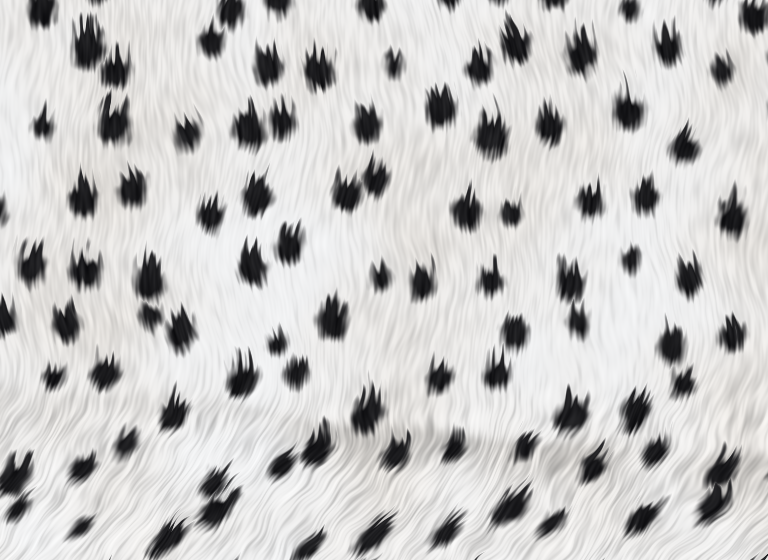
Reproduce this texture procedurally as a WebGL 2 fragment shader.

```glsl
#version 300 es
precision highp float;

uniform vec2 u_resolution;
out vec4 fragColor;

vec2 hash2(vec2 p) {
    vec3 q = fract(p.xyx * vec3(0.1031, 0.1030, 0.0973));
    q += dot(q, q.yzx + 33.33);
    return fract((q.xx + q.yz) * q.zy);
}

float corner(vec2 cell, vec2 offset) {
    float angle = 6.2832 * hash2(cell + 57.0).x;
    return dot(vec2(cos(angle), sin(angle)), offset);
}

float gradientNoise(vec2 p) {
    vec2 i = floor(p), f = fract(p);
    vec2 u = f * f * f * (f * (f * 6.0 - 15.0) + 10.0);
    vec2 e = vec2(1.0, 0.0);
    return mix(mix(corner(i, f), corner(i + e, f - e), u.x),
               mix(corner(i + e.yx, f - e.yx), corner(i + 1.0, f - 1.0), u.x), u.y);
}

// Signed distance to scattered oval spots whose upper ends fray into bristles
float spotDistance(vec2 p, float bristle, float lean) {
    const float spacing = 0.118;
    float nearest = 1.0;
    float wobble = gradientNoise(p * 38.0);
    for (int j = -1; j <= 1; j++) {
        float row = floor(p.y / spacing) + float(j);
        float stagger = 0.5 * mod(row, 2.0);
        for (int i = -1; i <= 1; i++) {
            vec2 cell = vec2(floor(p.x / spacing - stagger) + float(i), row);
            vec2 jitter = 0.5 + 0.7 * (hash2(cell + 11.0) - 0.5);
            vec2 delta = p - spacing * (cell + vec2(stagger, 0.0) + jitter);
            vec2 trait = hash2(cell + 83.0);
            float radius = mix(0.017, 0.030, sqrt(trait.x));
            delta.x -= lean * delta.y;
            float tip = smoothstep(-0.4, 1.0, delta.y / radius);
            delta.y -= radius * (0.2 + 1.0 * tip) * bristle;
            float d = length(delta / vec2(1.0, 1.12 + 0.2 * trait.y)) - radius * (1.0 + 0.22 * wobble);
            nearest = min(nearest, trait.y > 0.05 ? d : 1.0);
        }
    }
    return nearest;
}

void main() {
    vec2 p = gl_FragCoord.xy / u_resolution.y;

    // Hair flow: upright above, combed sideways towards the bottom
    float depth = max(0.38 - p.y, 0.0);
    float ruffled = smoothstep(0.02, 0.16, depth);
    vec2 hair = p;
    hair.x += 1.2 * depth * depth - 0.05 * gradientNoise(p * 4.5 + 3.0);
    hair.x -= 0.012 * (0.4 + ruffled) * gradientNoise(p * 17.0);

    // Strands from fine hairs to tufts
    float fine = gradientNoise(hair * vec2(170.0, 22.0));
    float bristle = gradientNoise(hair * vec2(105.0, 14.0) + 9.0);
    float tuft = gradientNoise(hair * vec2(46.0, 11.0) + 31.0);

    // Folds and soft shading of the pile
    float fold = 0.19 + 0.11 * exp(-2.5 * p.x * p.x) + 0.05 * gradientNoise(p * 3.0 + 7.0);
    float below = p.y - fold;
    float crease = exp(-pow(below / (below > 0.0 ? 0.018 : 0.055), 2.0));
    crease *= 0.65 + 0.9 * gradientNoise(p * vec2(4.0, 2.0) + 19.0);
    float cloud = gradientNoise(p * vec2(3.2, 2.0) + 41.0) + 0.5 * gradientNoise(p * 8.0);

    float tone = 0.918 + 0.09 * cloud - 0.15 * crease;
    tone += mix(0.09, 0.16, ruffled) * fine + mix(0.07, 0.15, ruffled) * bristle;
    tone += mix(0.03, 0.11, ruffled) * tuft;
    tone = min(tone, 0.93 + 0.35 * (tone - 0.93));
    float warmth = clamp(0.35 - cloud + 0.5 * crease, 0.0, 1.0);
    vec3 coat = tone * mix(vec3(0.997, 1.0, 1.004), vec3(1.012, 0.998, 0.98), warmth);

    // Dark spots with a faint sheen along the hairs
    float d = spotDistance(p, 1.5 * bristle + 0.9 * fine, 2.0 * depth);
    float ink = 1.0 - smoothstep(-0.012, 0.008, d + 0.005 * fine);
    vec3 black = vec3(0.10, 0.10, 0.11) + 0.07 * (fine + bristle);
    fragColor = vec4(clamp(mix(coat, black, ink), 0.0, 1.0), 1.0);
}
```
